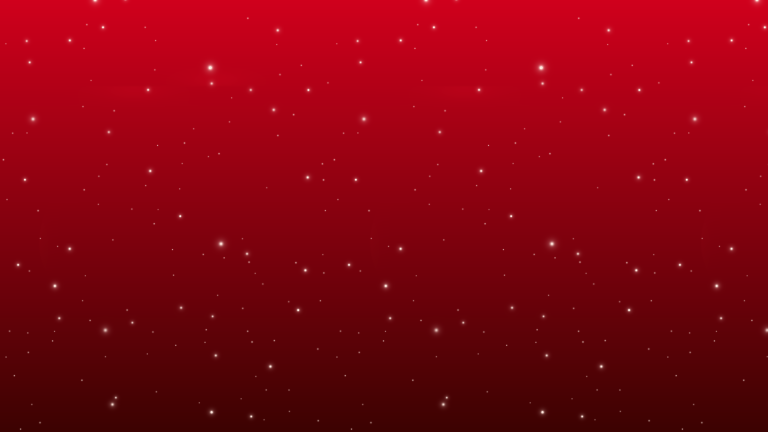
Write a WebGL 1 fragment shader that draws this background.

```glsl
precision highp float;
// A red night sky: a vertical gradient from bright crimson to dark maroon,
// with three sizes of glowing stars scattered by hash over jittered grids.
// The star field repeats sideways, and a few faint wisps lie behind it.

uniform vec2 u_resolution;

const float TILE_WIDTH = 0.766; // repeat distance, in canvas heights
const vec3 SKY_TOP = vec3(0.815, 0.0, 0.11);
const vec3 SKY_BOTTOM = vec3(0.235, 0.008, 0.005);
const vec3 STAR_COLOR = vec3(1.0, 0.91, 0.87);
const vec3 WISP_COLOR = vec3(1.0, 0.3, 0.35);

// Three pseudo-random values in 0..1 for a grid cell
vec3 hash3(vec2 cell, float seed) {
  vec3 p = fract(vec3(cell.xyx + seed) * vec3(0.1031, 0.1030, 0.0973));
  p += dot(p, p.yxz + 33.33);
  return fract((p.xxy + p.yzz) * p.zyx);
}

// Round falloff that keeps its total light when narrower than a pixel
float softDot(float dist, float radius, float pixel) {
  float r = max(radius, 0.6 * pixel);
  float coverage = radius * radius / (r * r);
  return coverage * exp(-dist * dist / (r * r));
}

// One grid of stars; its columns wrap at the tile width
float starLayer(vec2 p, float columns, float density, float radius,
                float halo, float seed, float pixel) {
  float cellSize = TILE_WIDTH / columns;
  vec2 grid = p / cellSize;
  vec2 cell = floor(grid);
  cell.x = mod(cell.x, columns);
  vec3 place = hash3(cell, seed);
  vec3 trait = hash3(cell, seed + 41.0);
  vec2 center = mix(vec2(0.12), vec2(0.88), place.xy);
  float dist = length(fract(grid) - center) * cellSize;
  float size = radius * mix(0.8, 1.15, trait.x);
  float light = softDot(dist, size, pixel)
              + halo * softDot(dist, size * 2.6, pixel);
  return light * step(place.z, density) * mix(0.6, 1.0, trait.y);
}

// Soft elliptical patch of haze
float haze(vec2 p, vec2 center, vec2 size) {
  vec2 q = (p - center) / size;
  return exp(-dot(q, q));
}

// Thin bowed streak, open to the right
float arc(vec2 p, vec2 center, float height) {
  vec2 q = p - center;
  float across = q.x - 3.0 * q.y * q.y;
  float fade = exp(-q.y * q.y / (height * height));
  return fade * smoothstep(-0.004, 0.002, across) * exp(-max(across, 0.0) * 60.0);
}

void main() {
  float pixel = 1.0 / u_resolution.y;
  vec2 p = gl_FragCoord.xy * pixel;
  vec2 tiled = vec2(mod(p.x, TILE_WIDTH), p.y);

  vec3 color = mix(SKY_BOTTOM, SKY_TOP, p.y);

  // Faint wisps, cut along a shared horizontal seam
  float below = 1.0 - smoothstep(0.798, 0.803, p.y);
  float wisps = haze(tiled, vec2(0.31, 0.79), vec2(0.07, 0.022)) * below;
  wisps += haze(p, vec2(0.50, 0.815), vec2(0.07, 0.02)) * (1.0 - below);
  wisps += 0.6 * arc(tiled, vec2(0.092, 0.44), 0.05);
  color += WISP_COLOR * wisps * 0.025;

  // Large, medium and tiny stars
  float stars = starLayer(p, 4.0, 0.35, 0.0042, 0.30, 3.0, pixel);
  stars += starLayer(p, 7.0, 0.50, 0.0029, 0.22, 17.0, pixel);
  stars += 0.6 * starLayer(p, 14.0, 0.36, 0.0019, 0.0, 29.0, pixel);
  color = mix(color, STAR_COLOR, clamp(stars, 0.0, 1.0));

  gl_FragColor = vec4(color, 1.0);
}
```
